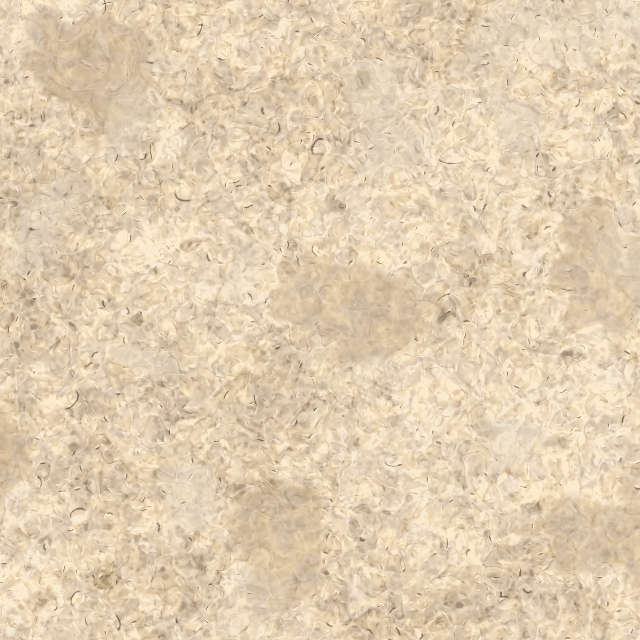
Write a Shadertoy shader that draws this texture.

```glsl
// Shelly cream limestone: softened cellular noise gives the fine grain,
// scattered ellipses give pebbles and broken shells, and a few large
// warped blobs give taupe clasts. One tone value drives a colour ramp.

const float TAU = 6.2831853;

vec3 hash3(vec2 p) {
    vec3 q = fract(p.xyx * vec3(0.1031, 0.1030, 0.0973));
    q += dot(q, q.yxz + 33.33);
    return fract((q.xxy + q.yzz) * q.zyx);
}

// Cellular noise whose cell values blend at the borders, range 0 to 1
float grains(vec2 p, float sharpness) {
    vec2 base = floor(p);
    float sum = 0.0, total = 0.0;
    for (int y = -1; y <= 1; y++)
    for (int x = -1; x <= 1; x++) {
        vec2 cell = base + vec2(x, y);
        vec3 h = hash3(cell);
        vec2 d = p - cell - h.xy;
        float w = exp(-sharpness * dot(d, d));
        sum += w * h.z;
        total += w;
    }
    return sum / max(total, 1e-6);
}

// Turned and squashed position relative to a scattered ellipse
vec2 ellipseSpace(vec2 d, float turn, float squash) {
    float c = cos(turn * TAU), s = sin(turn * TAU);
    return mat2(c, -s, s, c) * d * vec2(1.0, squash);
}

// Tone change from pebbles and shell pieces, one candidate per cell
float fragments(vec2 uv, float scale, float seed, float share) {
    vec2 p = uv * scale, base = floor(p);
    float soft = 0.0014 * scale, rimWidth = 0.0019 * scale;
    float tone = 0.0;
    for (int y = -1; y <= 1; y++)
    for (int x = -1; x <= 1; x++) {
        vec2 cell = base + vec2(x, y);
        vec3 place = hash3(cell + seed);
        vec3 form = hash3(cell + seed + 71.7);
        vec3 kind = hash3(cell + seed + 153.1);
        if (kind.x > share) continue;
        vec2 q = ellipseSpace(p - cell - 0.2 - 0.6 * place.xy, place.z, 1.0 + 1.6 * form.x);
        float len = length(q);
        float d = len - mix(0.12, 0.38, form.y * form.y);
        float inside = 1.0 - smoothstep(-soft, soft, d);
        float rim = exp(-d * d / (rimWidth * rimWidth));
        float side = smoothstep(-0.1, 0.7, q.y / max(len, 0.001));
        float shadow = 1.7 + 3.8 * step(0.9, form.z);
        float pebble = -1.5 * inside;
        float shell = 0.8 * inside + rim * mix(1.0, -shadow, side);
        tone += kind.y < 0.38 ? pebble : shell;
    }
    return tone;
}

// Coverage of large scattered clasts
float clasts(vec2 p, float seed, float share) {
    vec2 base = floor(p);
    float cover = 0.0;
    for (int y = -1; y <= 1; y++)
    for (int x = -1; x <= 1; x++) {
        vec2 cell = base + vec2(x, y);
        vec3 place = hash3(cell + seed);
        vec3 form = hash3(cell + seed + 37.9);
        vec2 q = ellipseSpace(p - cell - 0.2 - 0.6 * place.xy, place.z, 1.0 + 0.7 * form.x);
        float d = length(q) - mix(0.16, 0.36, form.y);
        cover = max(cover, step(form.z, share) * (1.0 - smoothstep(-0.03, 0.03, d)));
    }
    return cover;
}

// Stone colours from dark (0) to light (5)
vec3 stoneRamp(float tone) {
    vec3 stone[6] = vec3[6](
        vec3(0.69, 0.60, 0.49), vec3(0.78, 0.69, 0.56), vec3(0.84, 0.75, 0.64),
        vec3(0.89, 0.81, 0.69), vec3(0.94, 0.86, 0.75), vec3(0.98, 0.92, 0.82));
    float t = clamp(tone, 0.0, 4.999);
    int i = int(t);
    return mix(stone[i], stone[i + 1], fract(t));
}

void mainImage(out vec4 fragColor, in vec2 fragCoord) {
    vec2 uv = fragCoord / iResolution.y;

    // Warp bends grains and shells out of regular shapes
    vec2 warp = vec2(grains(uv * 24.0, 4.0), grains(uv * 24.0 + 40.0, 4.0)) - 0.5;
    vec2 ripple = vec2(grains(uv * 75.0 + 9.0, 4.0), grains(uv * 75.0 + 90.0, 4.0)) - 0.5;
    vec2 p = uv + 0.022 * warp + 0.006 * ripple;

    // Grain from broad clouds to fine specks
    float cloud = grains(p * 6.0 + 3.0, 4.0) - 0.5;
    float medium = grains(p * vec2(46.0, 58.0) + 11.0, 7.0) - 0.5;
    float tone = 3.2 + 1.5 * cloud;
    tone += 1.2 * (grains(p * 17.0 + 5.0, 5.0) - 0.5);
    tone += 1.5 * medium;
    tone += 2.2 * (grains(p * 115.0 + 21.0, 8.0) - 0.5);
    tone += 1.6 * (grains(uv * 190.0 + 33.0, 6.0) - 0.5);

    // Thin curved seams, pale beside dark
    float seam = grains(p * 36.0 + 60.0, 5.0) - 0.5;
    tone += 1.0 * exp(-pow(seam / 0.05, 2.0)) - 1.1 * exp(-pow((seam - 0.14) / 0.04, 2.0));

    // Large calm clasts, then shell debris at several sizes
    float clast = clasts(uv * 2.8 + 2.0 * warp * 0.09 + 0.25 * cloud, 8.0, 0.42);
    tone = mix(tone, 1.6 + 0.45 * (tone - 3.0), 0.8 * clast);
    vec2 bent = uv + 0.010 * warp + 0.004 * ripple;
    float debris = fragments(bent, 15.0, 4.0, 0.35) + fragments(bent, 27.0, 19.0, 0.45)
                 + fragments(bent, 48.0, 52.0, 0.55) + fragments(bent, 85.0, 88.0, 0.50);
    tone += debris * (1.0 - 0.65 * clast);

    // Ochre and grey tints, and the deepest shell shadows
    vec3 color = stoneRamp(tone) + vec3(0.02, 0.0, -0.05) * medium;
    float chalk = smoothstep(0.68, 0.9, grains(p * 11.0 + 77.0, 6.0));
    color = mix(color, vec3(0.89, 0.85, 0.78), 0.4 * chalk);
    color = mix(color, vec3(0.42, 0.37, 0.30), clamp(-tone / 4.0, 0.0, 0.8));
    fragColor = vec4(color, 1.0);
}
```
